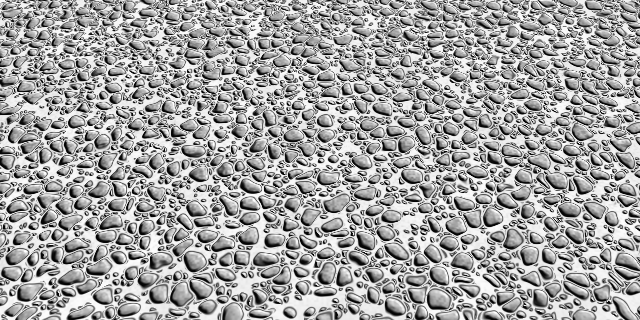
Reproduce this texture procedurally as a WebGL 2 fragment shader.

```glsl
#version 300 es
precision highp float;
// Water drops crowded on a white sheet that recedes towards the top.
// Bent ovals, kept apart by Voronoi borders, form the drops; a finer layer
// fills the gaps. Slope and depth of the field give rims and shading.

uniform vec2 u_resolution;
out vec4 fragColor;

const float HORIZON = 2.8;      // in canvas heights
const float DEPTH_STRETCH = 3.1;
const float DENSITY = 39.0;     // cells per ground unit
const float ROUNDNESS = 12.0;   // lower values round the corners more
const vec2 TO_LIGHT = vec2(0.66, 0.75);

float hash(vec2 p) {
    vec3 q = fract(p.xyx * vec3(0.1031, 0.1030, 0.0973));
    q += dot(q, q.yzx + 33.33);
    return fract((q.x + q.y) * q.z);
}

float noise(vec2 p) {
    vec2 i = floor(p), f = fract(p);
    f = f * f * (3.0 - 2.0 * f);
    float low = mix(hash(i), hash(i + vec2(1, 0)), f.x);
    float high = mix(hash(i + vec2(0, 1)), hash(i + vec2(1, 1)), f.x);
    return mix(low, high, f.y);
}

vec2 cellCentre(vec2 id) {
    return id + 0.5 + 0.8 * (vec2(hash(id), hash(id + 57.3)) - 0.5);
}

float cellSize(vec2 id) {
    return hash(id + 19.7);
}

// Squared distance to a cell centre, less the weight that enlarges the cell
float cellPower(vec2 p, vec2 id) {
    vec2 offset = p - cellCentre(id);
    return dot(offset, offset) - 0.28 * cellSize(id);
}

// Approximate distance inside a turned, bent oval
float ovalField(vec2 offset, vec2 id) {
    float angle = 3.14159 * hash(id + 33.1);
    vec2 along = vec2(cos(angle), sin(angle));
    vec2 q = vec2(dot(offset, along), dot(offset, vec2(-along.y, along.x)));
    q.y += 1.1 * (hash(id + 71.9) - 0.5) * q.x * q.x;
    float radius = mix(0.27, 0.56, cellSize(id));
    float stretch = mix(1.0, 1.7, hash(id + 83.7));
    return radius - length(vec2(q.x / stretch, q.y));
}

// Distance inside the drop of the nearest cell, rounded where limits meet
float cellField(vec2 p, float emptyShare) {
    vec2 base = floor(p), nearest = base;
    float nearestPower = 1e3;
    for (int y = -2; y <= 2; y++)
    for (int x = -2; x <= 2; x++) {
        vec2 id = base + vec2(x, y);
        float power = cellPower(p, id);
        if (power < nearestPower) { nearestPower = power; nearest = id; }
    }
    if (hash(nearest + 91.1) < emptyShare) return -0.5;
    vec2 centre = cellCentre(nearest);
    float total = exp(-ROUNDNESS * ovalField(p - centre, nearest));
    for (int y = -2; y <= 2; y++)
    for (int x = -2; x <= 2; x++) {
        vec2 id = base + vec2(x, y);
        if (id == nearest) continue;
        float gap = max(length(cellCentre(id) - centre), 0.1);
        float border = (cellPower(p, id) - nearestPower) / (2.0 * gap);
        total += exp(-ROUNDNESS * border);
    }
    return -log(total) / ROUNDNESS;
}

// Large drops, with droplets wherever there is room between them
float dropField(vec2 p) {
    vec2 bend = vec2(noise(p * 1.6), noise(p * 1.6 + 41.0)) - 0.5;
    float large = cellField(p + 0.4 * bend, 0.06) - 0.035;
    float small = cellField(p * 2.5 + 0.5 * bend, 0.2) / 2.5 - 0.012;
    return max(large, min(small, -large - 0.085));
}

// Grey of a drop from its depth, its slope to the light and a fine grain
float dropShade(float depth, float slope, float grain) {
    float body = 0.63 - 0.16 * slope + 0.24 * (grain - 0.5);
    float sheen = smoothstep(0.03, 0.09, depth) * (1.0 - smoothstep(0.11, 0.19, depth));
    body += 0.16 * sheen * smoothstep(0.1, 0.8, -slope);
    float crescent = smoothstep(-0.05, 0.55, slope) * (1.0 - smoothstep(0.08, 0.21, depth));
    float rim = mix(0.22, 1.0, smoothstep(0.0, 0.06, depth));
    return body * rim * (1.0 - 0.96 * crescent);
}

// White sheet with faint patches and a soft shade beside the drops
float sheetShade(float distanceOut, float patches, float grain) {
    float tone = 1.0 - 0.07 * patches - 0.07 * grain * grain;
    return tone - 0.15 * (1.0 - smoothstep(0.0, 0.06, distanceOut));
}

void main() {
    vec2 canvas = gl_FragCoord.xy / u_resolution.y;
    float middle = 0.5 * u_resolution.x / u_resolution.y;

    // Ground plane seen in perspective
    float range = HORIZON - canvas.y;
    vec2 ground = DENSITY * vec2(canvas.x - middle, DEPTH_STRETCH) / range;

    float field = dropField(ground);
    const float STEP = 0.05;
    float slope = (dropField(ground + STEP * TO_LIGHT) - field) / STEP;
    slope = clamp(slope, -1.0, 1.0);

    // Edges soften away from the plane of focus
    float defocus = smoothstep(0.2, 0.6, abs(canvas.y - 0.47));
    float softness = DENSITY / range / u_resolution.y * 0.6 + 0.03 * defocus;
    float cover = smoothstep(-softness, softness, field);

    float grain = mix(noise(ground * 9.0), 0.5, 0.7 * defocus);
    float drop = dropShade(max(field, 0.0), slope, grain);
    float sheet = sheetShade(max(-field, 0.0), noise(ground * 0.6 + 5.0), grain);
    fragColor = vec4(vec3(clamp(mix(sheet, drop, cover), 0.0, 1.0)), 1.0);
}
```
